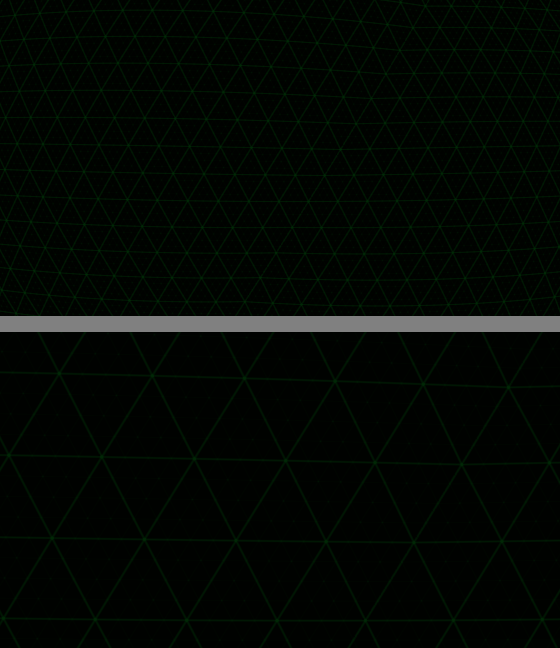
Top: the whole. Bottom: its middle third, enlarged.
Write a Shadertoy shader that draws this pattern.

```glsl
// Close view of a large geodesic globe drawn as thin dark green wires.
// Each ray hits a sphere, is folded onto one icosahedron face, and the
// barycentric weights there give a coarse and a fine triangular grid.

// Nearest point of the unit sphere seen from a camera on the z axis
vec3 hitSphere(vec2 uv) {
    vec3 eye = vec3(0.0, 0.0, 2.0);
    vec3 ray = normalize(vec3(uv / 2.516, -1.0));
    float b = dot(eye, ray);
    return eye + ray * (-b - sqrt(max(b * b - dot(eye, eye) + 1.0, 0.0)));
}

// Turn the globe so an icosahedron edge runs up through the view
vec3 orient(vec3 p) {
    vec3 outward = normalize(vec3(0.036, -0.055, 1.0));
    vec3 across = normalize(cross(vec3(0.526, 0.851, 0.0), outward));
    vec3 along = cross(outward, across);
    return p * mat3(across, along, outward);
}

// Mirror neighbouring faces onto one face; return barycentric weights
vec3 faceWeights(vec3 p) {
    p.xy = abs(p.xy);
    vec3 side = vec3(-0.309, -0.809, 0.5);
    p -= 2.0 * min(dot(p, side), 0.0) * side;
    mat3 corners = mat3(0.0, 0.5257, 0.8507,
                        0.0, -0.5257, 0.8507,
                        0.8507, 0.0, 0.5257);
    vec3 w = inverse(corners) * p;
    return w / (w.x + w.y + w.z);
}

// Sum of the three line families, smoothed over about one pixel
float triangleWires(vec3 w, float halfWidth) {
    vec3 d = abs(fract(w + 0.5) - 0.5);
    vec3 wires = 1.0 - smoothstep(vec3(0.0), halfWidth + 0.85 * fwidth(w), d);
    return dot(wires, vec3(1.0));
}

void mainImage(out vec4 fragColor, in vec2 fragCoord) {
    vec2 uv = (fragCoord - 0.5 * iResolution.xy) / iResolution.y;
    vec3 grid = faceWeights(orient(hitSphere(uv))) * 32.0;

    // Main wires, brighter where they cross
    float coarse = triangleWires(grid, 0.012);
    float glow = 0.078 * min(coarse, 1.7);

    // Faint inner mesh, four cells to each main one, with dots at its nodes
    float fine = triangleWires(grid * 4.0, 0.02);
    glow += (0.008 * fine + 0.004 * fine * fine) * (1.0 - 0.6 * min(coarse, 1.0));

    fragColor = vec4(vec3(0.0, 0.006, 0.0) + glow * vec3(0.0, 1.0, 0.14), 1.0);
}
```
